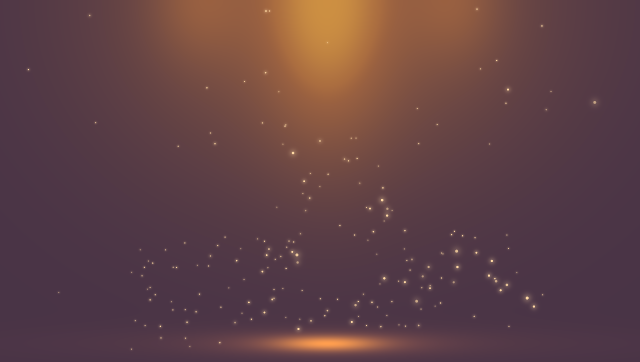
Give the GLSL for this background, as a WebGL 2 fragment shader.

```glsl
#version 300 es
precision highp float;
// Warm spotlights over a dusky violet stage, with a glowing floor and drifting sparks.

uniform vec2 u_resolution;
out vec4 outColor;

// Colours
const vec3 DUSK = vec3(0.285, 0.202, 0.275);
const vec3 AMBER = vec3(0.64, 0.40, 0.25);
const vec3 GOLD = vec3(0.81, 0.57, 0.26);
const vec3 FLOOR_HAZE = vec3(0.14, 0.07, 0.02);
const vec3 FLOOR_CORE = vec3(1.0, 0.62, 0.31);
const vec3 SPARK = vec3(1.0, 0.85, 0.64);

// Lights: x is measured from the middle, y from the bottom, in canvas heights
const vec2 LAMP = vec2(0.02, 1.0);
const vec2 WASH_SIZE = vec2(0.60, 0.50);
const vec2 BEAM_SIZE = vec2(0.17, 0.40);
const vec2 SIDE_SIZE = vec2(0.13, 0.17);
const float SIDE_OFFSET = 0.36;
const float WASH_POWER = 0.55;
const float BEAM_POWER = 0.45;
const float SIDE_POWER = 0.26;
const vec2 FLOOR_SPOT = vec2(0.02, 0.051);
const vec2 CORE_SIZE = vec2(0.125, 0.018);
const vec2 HALO_SIZE = vec2(0.27, 0.030);
const vec2 HAZE_SIZE = vec2(0.75, 0.045);

// Sparks
const float MIN_RADIUS = 0.0012;
const float MAX_RADIUS = 0.0042;
const float HALO_SCALE = 3.2;

// Integer hash giving two values from 0 to 1
vec2 hash2(uint n) {
    uvec2 v = uvec2(n, n + 7919u) * 747796405u + 2891336453u;
    v = ((v >> ((v >> 28u) + 4u)) ^ v) * 277803737u;
    v = (v >> 22u) ^ v;
    return vec2(v >> 8u) / 16777216.0;
}

// Elliptical soft light
float glow(vec2 p, vec2 center, vec2 size) {
    vec2 d = (p - center) / size;
    return exp(-dot(d, d));
}

// Sparks scattered in a box; taper narrows the box towards its top
float sparks(vec2 p, float pixel, int count, vec2 center, vec2 spread, float taper, uint seed) {
    float light = 0.0;
    for (int i = 0; i < count; i++) {
        uint id = seed + uint(i) * 2u;
        vec2 place = hash2(id) * 2.0 - 1.0;
        vec2 look = hash2(id + 1u);
        place.x *= 1.0 - taper * (place.y * 0.5 + 0.5);
        float d = length(p - center - spread * place);
        float radius = mix(MIN_RADIUS, MAX_RADIUS, pow(look.x, 5.0));
        float core = clamp((radius - d) / pixel + 0.5, 0.0, 1.0);
        float reach = d / (radius * HALO_SCALE);
        float halo = 0.28 * exp(-reach * reach);
        light += (core + halo) * mix(0.45, 1.0, look.y);
    }
    return min(light, 1.0);
}

void main() {
    vec2 p = (gl_FragCoord.xy - vec2(0.5 * u_resolution.x, 0.0)) / u_resolution.y;
    float pixel = 1.0 / u_resolution.y;

    // Overhead wash, central beam and two side beams
    vec2 mirrored = vec2(abs(p.x - LAMP.x), p.y);
    float light = WASH_POWER * glow(p, LAMP, WASH_SIZE)
                + BEAM_POWER * glow(p, LAMP, BEAM_SIZE)
                + SIDE_POWER * glow(mirrored, vec2(SIDE_OFFSET, LAMP.y), SIDE_SIZE);
    vec3 color = mix(DUSK, AMBER, min(light / 0.75, 1.0));
    color = mix(color, GOLD, smoothstep(0.65, 1.05, light));

    // Floor haze and its bright flattened pool
    color += FLOOR_HAZE * 0.35 * glow(p, FLOOR_SPOT, HAZE_SIZE);
    color += FLOOR_HAZE * 1.4 * glow(p, FLOOR_SPOT, HALO_SIZE);
    color = mix(color, FLOOR_CORE, glow(p, FLOOR_SPOT, CORE_SIZE));

    // Dense low drift, rising column and sparse upper air
    float dust = sparks(p, pixel, 62, vec2(-0.28, 0.22), vec2(0.32, 0.13), 0.35, 11u);
    dust += sparks(p, pixel, 62, vec2(0.33, 0.23), vec2(0.34, 0.14), 0.45, 1103u);
    dust += sparks(p, pixel, 30, vec2(0.03, 0.50), vec2(0.19, 0.16), 0.35, 2207u);
    dust += sparks(p, pixel, 28, vec2(0.0, 0.78), vec2(0.82, 0.20), 0.0, 3301u);
    dust += sparks(p, pixel, 8, vec2(0.0, 0.20), vec2(0.80, 0.17), 0.0, 4409u);
    color = mix(color, SPARK, min(dust, 1.0));

    outColor = vec4(color, 1.0);
}
```
